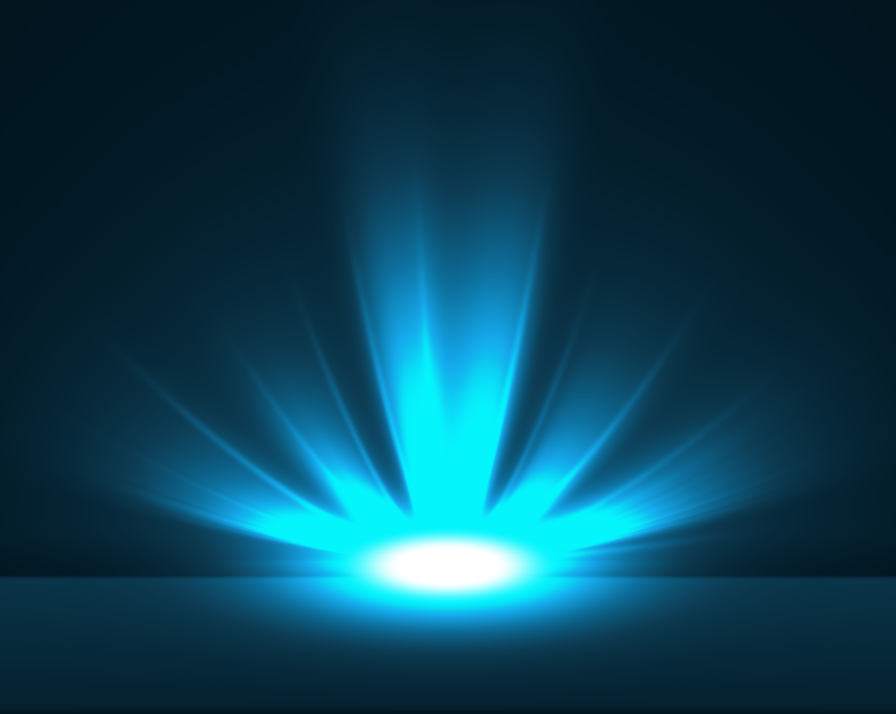
This background is drawn by a WebGL 2 fragment shader. Its source:

```glsl
#version 300 es
precision highp float;

uniform vec2 u_resolution;
out vec4 outColor;

// Layout, in units of the canvas height (x = 0 is the middle)
const float HORIZON = 0.191;
const float FAN_BASE = 0.213;
const float FAN_CURVE = 0.65;
const vec2 CORE_CENTER = vec2(0.0, 0.2075);
const vec2 CORE_SIZE = vec2(0.15, 0.052);
const float CORE_GLOW = 1.5;
const float GLOW_LIMIT = 0.9;
const float STREAK_WIDTH = 0.006;
const float FLOOR_LIGHT = 0.2;

// Colours from shadow to light
const vec3 NIGHT = vec3(0.0, 0.075, 0.11);
const vec3 TEAL = vec3(0.045, 0.23, 0.32);
const vec3 BLUE = vec3(0.05, 0.44, 0.62);
const vec3 AZURE = vec3(0.08, 0.66, 0.92);
const vec3 CYAN = vec3(0.02, 0.96, 0.99);
const vec3 WHITE = vec3(1.0);

// Broad beams: fan position, width, reach, strength
const int BEAM_COUNT = 6;
const vec4 BEAMS[BEAM_COUNT] = vec4[](
    vec4(-1.65, 0.65, 0.32, 0.90), vec4(-0.60, 0.18, 0.24, 0.85),
    vec4(-0.11, 0.12, 0.41, 0.92), vec4(0.12, 0.12, 0.41, 0.92),
    vec4(0.58, 0.18, 0.25, 0.85), vec4(1.65, 0.65, 0.33, 0.95));

// Thin streaks: fan position, reach, strength
const int STREAK_COUNT = 11;
const vec3 STREAKS[STREAK_COUNT] = vec3[](
    vec3(-1.95, 0.50, 0.09), vec3(-1.02, 0.58, 0.19), vec3(-0.65, 0.48, 0.11),
    vec3(-0.40, 0.47, 0.17), vec3(-0.23, 0.52, 0.20), vec3(-0.066, 0.56, 0.11),
    vec3(0.21, 0.56, 0.22), vec3(0.37, 0.48, 0.12), vec3(0.68, 0.53, 0.14),
    vec3(1.085, 0.55, 0.10), vec3(3.3, 0.42, 0.14));

float hash(float n) {
    return fract(sin(n * 127.1) * 4375.85);
}

float noise(float x) {
    float cell = floor(x);
    return mix(hash(cell), hash(cell + 1.0), smoothstep(0.0, 1.0, x - cell));
}

float gauss(float x) {
    return exp(-x * x);
}

// Light of the curved fan, whose lines follow x = position * height^curve
float fanLight(vec2 p) {
    float height = max(p.y - FAN_BASE, 0.001);
    float spread = pow(height, FAN_CURVE);
    float position = p.x / spread;
    float radius = length(vec2(p.x, height));
    float light = 0.0;
    for (int i = 0; i < BEAM_COUNT; i++) {
        vec4 beam = BEAMS[i];
        float across = abs(position - beam.x) / beam.y;
        light += beam.w * exp(-pow(across, 3.0)) * gauss(radius / beam.z);
    }
    light *= 0.9 + 0.2 * noise(position * 16.0 + 40.0);

    float width = STREAK_WIDTH * (0.6 + radius);
    for (int i = 0; i < STREAK_COUNT; i++) {
        vec3 streak = STREAKS[i];
        float slope = FAN_CURVE * streak.x * spread / height;
        float offset = (p.x - streak.x * spread) / sqrt(1.0 + slope * slope);
        float fade = 1.0 - smoothstep(0.25, 1.1, radius / streak.y);
        light += streak.z * fade * (gauss(offset / width) + 0.3 * gauss(offset / (4.0 * width)));
    }
    return light * smoothstep(0.0, 0.02, p.y - HORIZON);
}

// Soft haze of the wall, dimmed just above the horizon
float wallLight(vec2 p) {
    float height = p.y - FAN_BASE;
    float haze = 0.24 * gauss(p.x / 0.48) * gauss(height / 0.42)
               + 0.08 * gauss(p.x / 0.6) * gauss(height / 0.8);
    return haze * mix(0.4, 1.0, smoothstep(HORIZON, 0.27, p.y));
}

float floorLight(vec2 p) {
    float depth = clamp(p.y / HORIZON, 0.0, 1.0);
    float light = FLOOR_LIGHT * mix(0.4, 1.0, depth);
    light += 0.06 * gauss(p.x / 0.35) * depth;
    return light * smoothstep(-0.004, 0.014, p.y);
}

vec3 lightColor(float e) {
    vec3 color = mix(NIGHT, TEAL, clamp(e / 0.25, 0.0, 1.0));
    color = mix(color, BLUE, clamp((e - 0.25) / 0.23, 0.0, 1.0));
    color = mix(color, AZURE, clamp((e - 0.48) / 0.2, 0.0, 1.0));
    return mix(color, CYAN, smoothstep(0.66, 0.84, e));
}

void main() {
    vec2 p = (gl_FragCoord.xy - vec2(0.5 * u_resolution.x, 0.0)) / u_resolution.y;

    // Wall and floor meet at a soft horizon
    float wall = wallLight(p) + fanLight(p);
    float light = mix(floorLight(p), wall, smoothstep(-0.003, 0.004, p.y - HORIZON));

    // Glowing core, with its halo limited to cyan
    float coreDistance = length((p - CORE_CENTER) / CORE_SIZE);
    light += 1.1 * gauss(coreDistance / CORE_GLOW);
    light /= pow(1.0 + pow(light / GLOW_LIMIT, 6.0), 1.0 / 6.0);

    vec3 color = lightColor(light);
    color = mix(color, WHITE, 1.0 - smoothstep(0.45, 1.05, coreDistance));
    outColor = vec4(color, 1.0);
}
```
